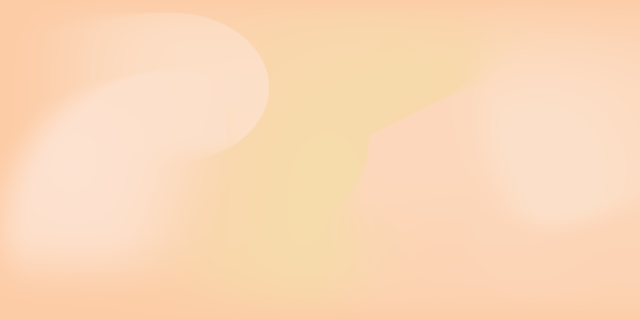
This background is drawn by a Shadertoy shader. Its source:

```glsl
// Soft peach and cream backdrop with a pale curl on the left and a folded lobe on the right.

#define PEACH  vec3(0.990, 0.800, 0.650)
#define APRICOT vec3(0.990, 0.830, 0.710)
#define CREAM  vec3(0.965, 0.860, 0.670)
#define PALE   vec3(0.990, 0.876, 0.785)
#define BLUSH  vec3(0.995, 0.890, 0.830)
#define ROSE   vec3(0.990, 0.845, 0.735)
#define CRISP  0.003

// Approximate signed distance to an axis-aligned ellipse.
float ellipse(vec2 p, vec2 center, vec2 radius) {
    return (length((p - center) / radius) - 1.0) * min(radius.x, radius.y);
}

// Gaussian spot, 1 at its center.
float glow(vec2 p, vec2 center, vec2 radius) {
    vec2 q = (p - center) / radius;
    return exp(-dot(q, q));
}

// Coverage of a shape whose edge is blurred by the given width.
float cover(float dist, float width) {
    float w = max(width, 0.75 / iResolution.y);
    return 1.0 - smoothstep(-w, w, dist);
}

// Warm ground with a cream column and a cream band to the upper right.
vec3 ground(vec2 p) {
    float column = glow(p, vec2(1.02, 0.40), vec2(0.42, 0.62));
    float band = glow(p, vec2(1.32, 0.77), vec2(0.34, 0.20));
    vec3 col = mix(PEACH, APRICOT, 0.6 * smoothstep(0.0, 0.3, p.y) * smoothstep(0.0, 0.4, p.x));
    col = mix(col, CREAM, column);
    return mix(col, CREAM, 0.75 * band);
}

// Rounded head of the curl, its sharp rim on the right.
vec3 addCurl(vec3 col, vec2 p) {
    vec2 center = vec2(0.534, 0.727);
    float reach = p.x < center.x ? 0.68 : 0.307;
    float width = mix(0.03, CRISP, smoothstep(0.25, 0.5, p.x));
    float head = cover(ellipse(p, center, vec2(reach, 0.234)), width);
    head *= smoothstep(0.0, 0.6, p.x) * smoothstep(0.46, 0.58, p.y);
    return mix(col, PALE, 0.95 * head);
}

// Large round body below the head, dissolving toward the cream column.
vec3 addBody(vec3 col, vec2 p) {
    float width = mix(0.09, 0.008, smoothstep(0.05, 0.45, p.x));
    float body = cover(length(p - vec2(0.547, 0.245)) - 0.534, width);
    body *= 1.0 - smoothstep(0.40, 0.80, p.x + 0.35 * (0.5 - p.y));
    body *= smoothstep(0.02, 0.30, p.y);
    col = mix(col, mix(PALE, BLUSH, 0.25), 0.9 * body);
    return mix(col, BLUSH, 0.75 * body * glow(p, vec2(0.22, 0.48), vec2(0.22, 0.24)));
}

// Thin crease inside the curl.
vec3 addCrease(vec3 col, vec2 p) {
    float side = p.x - 0.708 + 2.0 * (p.y - 0.6) * (p.y - 0.6);
    float shade = smoothstep(0.0, CRISP, side) * exp(-max(side, 0.0) / 0.03);
    shade *= smoothstep(0.42, 0.55, p.y) * (1.0 - smoothstep(0.62, 0.71, p.y));
    return mix(col, CREAM, 0.22 * shade);
}

// Folded lobe: straight upper edge and curved left edge meet in a corner.
vec3 addLobe(vec3 col, vec2 p) {
    vec2 q = p - vec2(1.154, 0.576);
    float bend = max(p.x - 1.42, 0.0);
    float top = dot(q, vec2(-0.447, 0.894)) + 0.4 * bend * bend;
    float drop = clamp(-q.y, 0.0, 0.22);
    float left = -q.x - 1.6 * drop * drop;
    float topSoft = mix(CRISP, 0.15, smoothstep(1.36, 1.75, p.x));
    float leftSoft = mix(CRISP, 0.14, smoothstep(0.08, 0.36, -q.y));
    float lobe = cover(top, topSoft) * cover(left, leftSoft);
    return mix(col, mix(APRICOT, ROSE, smoothstep(0.15, 0.5, p.y)), lobe);
}

// Pale sail and the faint fold below it, at the far right.
vec3 addSail(vec3 col, vec2 p) {
    float fold = cover(ellipse(p, vec2(1.80, 0.27), vec2(0.33, 0.25)), 0.03);
    col = mix(col, ROSE, 0.45 * fold * (1.0 - smoothstep(1.65, 1.95, p.x)));
    float edge = 1.42 + 0.9 * pow(max(0.70 - p.y, 0.0), 2.0);
    float left = smoothstep(-0.02, 0.16, p.x - edge);
    float hem = 0.275 + 0.9 * pow(p.x - 1.70, 2.0);
    float bottom = smoothstep(-0.03, 0.07, p.y - hem);
    float fade = glow(p, vec2(1.68, 0.46), vec2(0.36, 0.36));
    return mix(col, PALE, left * bottom * min(1.0, 1.3 * fade));
}

void mainImage(out vec4 fragColor, in vec2 fragCoord) {
    // Canvas units: x runs 0..2, y runs 0..1.
    vec2 p = fragCoord / iResolution.xy * vec2(2.0, 1.0);

    vec3 col = ground(p);
    col = addCurl(col, p);
    col = addBody(col, p);
    col = addCrease(col, p);
    col = addLobe(col, p);
    col = addSail(col, p);

    // Cream pool at the foot of the column.
    col = mix(col, CREAM, 0.6 * glow(p, vec2(0.95, 0.20), vec2(0.28, 0.15)));

    // Peach borders along the top and bottom.
    float border = exp(-p.y / 0.06) + 0.9 * exp(-(1.0 - p.y) / 0.05);
    col = mix(col, PEACH, min(border, 1.0));

    fragColor = vec4(col, 1.0);
}
```
